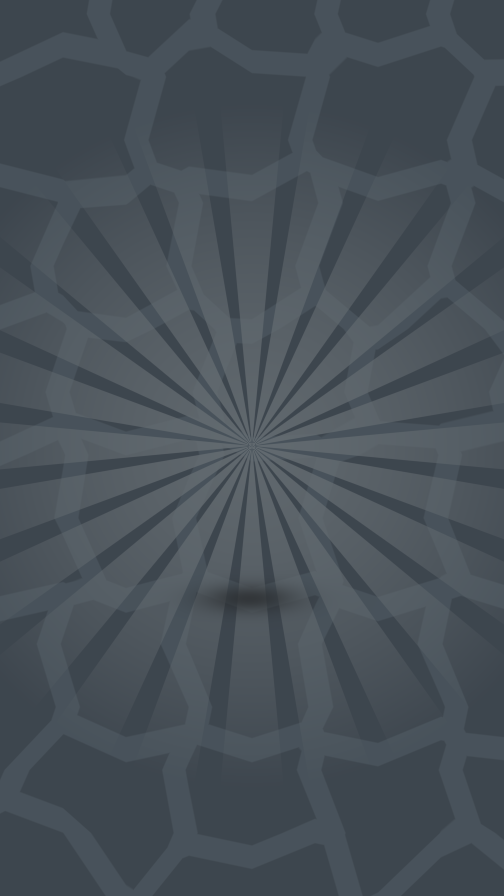
Reproduce this background procedurally as a Shadertoy shader.

```glsl
// Slate backdrop: cracked stone plates under a fading sunburst with a soft ground shadow.
#define BASE_COLOR vec3(0.24, 0.273, 0.305)
#define CRACK_COLOR vec3(0.282, 0.322, 0.355)
#define RAY_COLOR vec3(0.40, 0.43, 0.45)
#define SHADOW_COLOR vec3(0.16, 0.17, 0.18)
#define BURST_CENTER vec2(0.5, 0.893)
#define BURST_RADIUS 0.68
#define RAY_COUNT 24.0
#define GAP_HALF_WIDTH 0.145
#define RAY_OPACITY 0.85
#define CRACK_HALF_WIDTH 0.024
#define SHADOW_CENTER vec2(0.495, 0.59)
#define SHADOW_SIZE vec2(0.115, 0.034)

const int ROWS = 8;
const int COLUMNS = 5;

// Each row of plates: first x, spacing, height
const vec3 PLATE_ROWS[ROWS] = vec3[ROWS](
    vec3(0.058, 0.456, 0.007), vec3(0.220, 0.278, 0.192),
    vec3(-0.012, 0.255, 0.424), vec3(0.023, 0.245, 0.778),
    vec3(-0.012, 0.294, 1.030), vec3(-0.023, 0.262, 1.280),
    vec3(0.127, 0.324, 1.550), vec3(0.093, 0.227, 1.810));

vec2 plateSeed(int row, int column) {
    vec3 plates = PLATE_ROWS[row];
    float k = float(column);
    float lift = 0.02 * sin(2.4 * k + 1.7 * float(row));
    return vec2(plates.x + plates.y * k, plates.z + lift);
}

// Distance to the nearest border between two plates
float crackDistance(vec2 p) {
    // Triangle waves put kinks in the borders
    p += 0.08 * (abs(fract(p.yx * 4.0) - 0.5) - 0.25);

    vec2 nearest = vec2(0.0);
    float best = 1e5;
    for (int row = 0; row < ROWS; row++)
    for (int column = 0; column < COLUMNS; column++) {
        vec2 toSeed = plateSeed(row, column) - p;
        float d = dot(toSeed, toSeed);
        if (d < best) { best = d; nearest = toSeed; }
    }

    float border = 1e5;
    for (int row = 0; row < ROWS; row++)
    for (int column = 0; column < COLUMNS; column++) {
        vec2 toSeed = plateSeed(row, column) - p;
        vec2 across = toSeed - nearest;
        if (dot(across, across) > 1e-6)
            border = min(border, dot(0.5 * (toSeed + nearest), normalize(across)));
    }
    return border;
}

// Opacity of the wide light rays, fading away from the center
float sunburst(vec2 p, float pixel) {
    vec2 d = p - BURST_CENTER;
    float radius = max(length(d), 1e-4);
    float turnsToRays = RAY_COUNT / 6.2831853;
    float ray = abs(fract(atan(d.x, d.y) * turnsToRays) - 0.5);
    float soft = min(0.7 * pixel * turnsToRays / radius, 0.35);
    float light = smoothstep(GAP_HALF_WIDTH - soft, GAP_HALF_WIDTH + soft, ray);
    float fade = 1.0 - pow(min(radius / BURST_RADIUS, 1.0), 1.5);
    return light * fade * RAY_OPACITY;
}

void mainImage(out vec4 fragColor, in vec2 fragCoord) {
    float pixel = 1.0 / iResolution.x;
    vec2 p = fragCoord * pixel;

    // Stone plates and cracks
    float crack = 1.0 - smoothstep(-pixel, pixel, crackDistance(p) - CRACK_HALF_WIDTH);
    vec3 color = mix(BASE_COLOR, CRACK_COLOR, crack);

    // Light rays
    color = mix(color, RAY_COLOR, sunburst(p, pixel));

    // Ground shadow
    vec2 s = (p - SHADOW_CENTER) / SHADOW_SIZE;
    color = mix(color, SHADOW_COLOR, 0.8 * exp(-1.5 * dot(s, s)));

    fragColor = vec4(color, 1.0);
}
```
